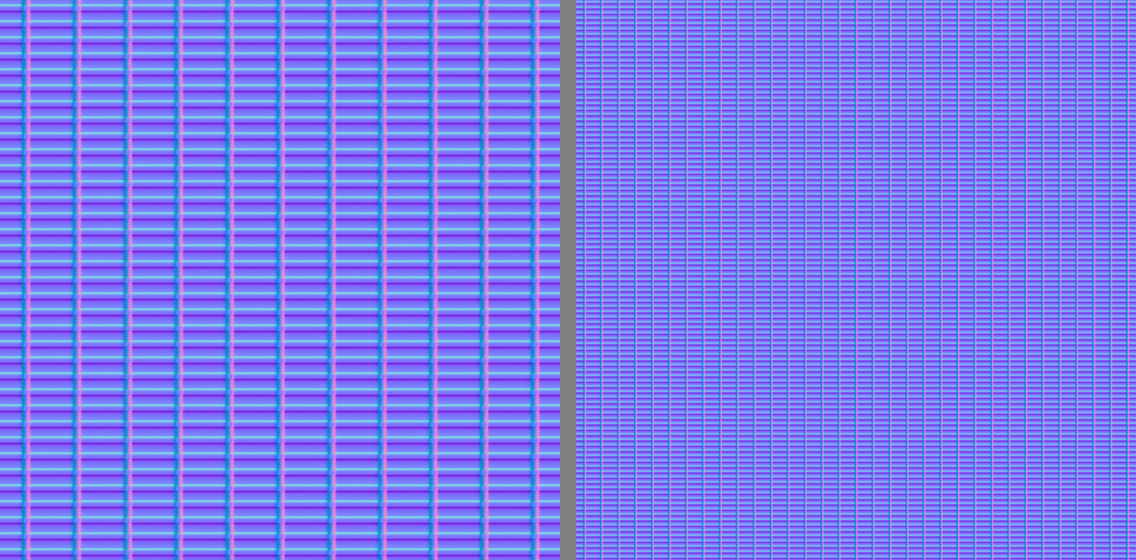
Left, the tile; right, the same tile 3 across and 3 down.
Reproduce this texture map procedurally as a Shadertoy shader.

```glsl
// Tiling normal map of thin horizontal slats tied by vertical beaded cords.
#define COLUMNS 11.0
#define ROWS 35.0
#define RIDGE_PHASE 0.33     // upper slat edge, in rows from the top
#define GROOVE_OFFSET 0.40   // lower slat edge, in rows below the upper one
#define LINE_WIDTH 0.038     // in rows
#define CORD_LEFT -0.040     // cord flanks, in columns from the column centre
#define CORD_RIGHT 0.063
#define BEAD_RADIUS 0.165    // in rows
#define WOBBLE 0.010
#define GRAIN 0.035

float hash(vec2 p) {
    vec3 h = fract(vec3(p.xyx) * vec3(0.1031, 0.1030, 0.0973));
    h += dot(h, h.yzx + 33.33);
    return fract((h.x + h.y) * h.z);
}

// Value noise in -0.5..0.5 that repeats after the given whole period.
float wrappedNoise(vec2 p, vec2 period) {
    vec2 cell = floor(p), f = fract(p);
    f = f * f * (3.0 - 2.0 * f);
    vec2 a = mod(cell, period), b = mod(cell + 1.0, period);
    float low = mix(hash(a), hash(vec2(b.x, a.y)), f.x);
    float high = mix(hash(vec2(a.x, b.y)), hash(b), f.x);
    return mix(low, high, f.y) - 0.5;
}

// Bell curve, widened and lowered when it nears the pixel size.
float softLine(float distance, float width, float pixel) {
    float blurred = sqrt(width * width + 0.09 * pixel * pixel);
    float d = distance / blurred;
    return width / blurred * exp(-0.5 * d * d);
}

float wrapDistance(float d) {
    return abs(fract(d + 0.5) - 0.5);
}

// Vertical tilt of the slats; phase 0 lies on the bright ridge.
float slatTilt(float phase, float pixel) {
    float fall = phase / GROOVE_OFFSET;
    float rise = (1.0 - phase) / (1.0 - GROOVE_OFFSET);
    float tilt = mix(0.19, -0.33, min(fall, rise));
    tilt += 0.68 * softLine(wrapDistance(phase), LINE_WIDTH, pixel);
    tilt -= 0.52 * softLine(wrapDistance(phase - GROOVE_OFFSET), LINE_WIDTH, pixel);
    return tilt;
}

// Sideways tilt of a cord: left flank with a soft shoulder, right flank.
float cordTilt(float x, float pixel) {
    return 0.95 * softLine(x - CORD_RIGHT, 0.024, pixel)
         - 0.74 * softLine(x - CORD_LEFT, 0.032, pixel)
         - 0.12 * softLine(x - CORD_LEFT, 0.065, pixel);
}

// Coverage of a pointed hexagonal bead.
float beadMask(vec2 p, float pixel) {
    p = abs(p);
    float d = max(p.x, 0.5 * p.x + 0.866 * p.y) - BEAD_RADIUS;
    float edge = max(0.06, pixel);
    return 1.0 - smoothstep(-edge, edge, d);
}

void mainImage(out vec4 fragColor, in vec2 fragCoord) {
    vec2 uv = fragCoord / iResolution.xy;
    vec2 pixel = vec2(COLUMNS, ROWS) / iResolution.xy;

    // Repeat coordinates
    float column = floor(uv.x * COLUMNS);
    float x = fract(uv.x * COLUMNS) - 0.5;
    float phase = fract((1.0 - uv.y) * ROWS - RIDGE_PHASE);

    // Slightly uneven cord, wrapping along its height
    vec2 steps = vec2(COLUMNS, ROWS * 2.0);
    float cordX = x + WOBBLE * wrappedNoise(vec2(column, uv.y * steps.y), steps);

    // Slats, calmed where the cord covers them
    float cover = smoothstep(-0.09, -0.055, cordX) * (1.0 - smoothstep(0.075, 0.11, cordX));
    vec2 tilt = vec2(cordTilt(cordX, pixel.x), slatTilt(phase, pixel.y));
    tilt.y *= 1.0 - 0.72 * cover;
    tilt.y += 0.06 * cover;

    // Beads between ridge and groove
    vec2 beadPoint = vec2((cordX - 0.012) * ROWS / COLUMNS, phase - 0.5 * GROOVE_OFFSET);
    float bead = beadMask(beadPoint, pixel.y);
    tilt.x = mix(tilt.x, 0.22 * tilt.x - 0.04, bead);

    // Fine surface grain
    vec2 grid = vec2(COLUMNS * 16.0, ROWS * 8.0);
    tilt += GRAIN * vec2(wrappedNoise(uv * grid, grid),
                         wrappedNoise(uv * grid + 37.0, grid));

    // Encode the unit normal
    tilt.x -= 0.012;
    tilt /= max(1.0, length(tilt) / 0.95);
    vec3 normal = vec3(tilt, sqrt(1.0 - dot(tilt, tilt)));
    fragColor = vec4(0.5 + 0.5 * normal, 1.0);
}
```
